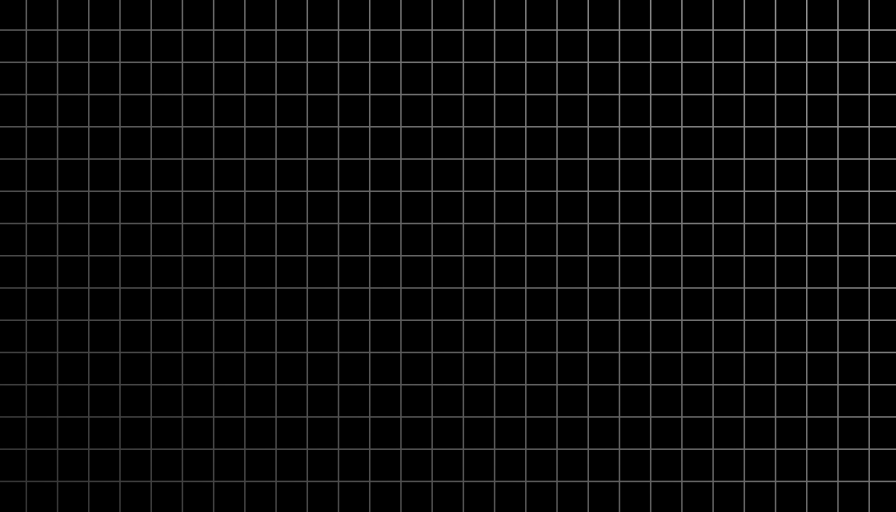
A WebGL 2 fragment shader for this pattern:

```glsl
#version 300 es
precision highp float;
// Thin grey grid on black: evenly pitched vertical and horizontal rules.
// Each rule is an exact box-filtered stripe, and the line colour
// brightens along a diagonal from lower left to upper right.

uniform vec2 u_resolution;
out vec4 outColor;

const vec2 PITCH = vec2(0.03484, 0.06297);      // cell size, canvas fractions
const vec2 FIRST_LINE = vec2(0.0294, 0.0597);   // first rule from left and bottom
const float LINE_WIDTH = 0.00168;               // fraction of canvas width
const vec3 BACKGROUND = vec3(0.0);
const float GREY_BASE = 0.20;                   // line grey at the lower left
const vec2 GREY_RISE = vec2(0.24, 0.16);        // added across and upward

// Signed distance from x to the nearest rule of a repeating set.
float nearestLine(float x, float first, float pitch) {
    return (fract((x - first) / pitch + 0.5) - 0.5) * pitch;
}

// Share of one pixel that is covered by a stripe centred on zero.
float stripeCoverage(float d, float width, float pixel) {
    float high = min(d + 0.5 * pixel, 0.5 * width);
    float low = max(d - 0.5 * pixel, -0.5 * width);
    return max(high - low, 0.0) / pixel;
}

// Combined coverage of both sets of rules.
float gridCoverage(vec2 p, vec2 width, vec2 pixel) {
    float across = stripeCoverage(nearestLine(p.x, FIRST_LINE.x, PITCH.x), width.x, pixel.x);
    float up = stripeCoverage(nearestLine(p.y, FIRST_LINE.y, PITCH.y), width.y, pixel.y);
    return 1.0 - (1.0 - across) * (1.0 - up);
}

vec3 lineColor(vec2 p) {
    return vec3(GREY_BASE + dot(p, GREY_RISE));
}

void main() {
    vec2 p = gl_FragCoord.xy / u_resolution;
    vec2 pixel = 1.0 / u_resolution;

    // Equal visual thickness on both axes
    vec2 width = LINE_WIDTH * vec2(1.0, u_resolution.x / u_resolution.y);

    float ink = gridCoverage(p, width, pixel);
    outColor = vec4(mix(BACKGROUND, lineColor(p), ink), 1.0);
}
```
